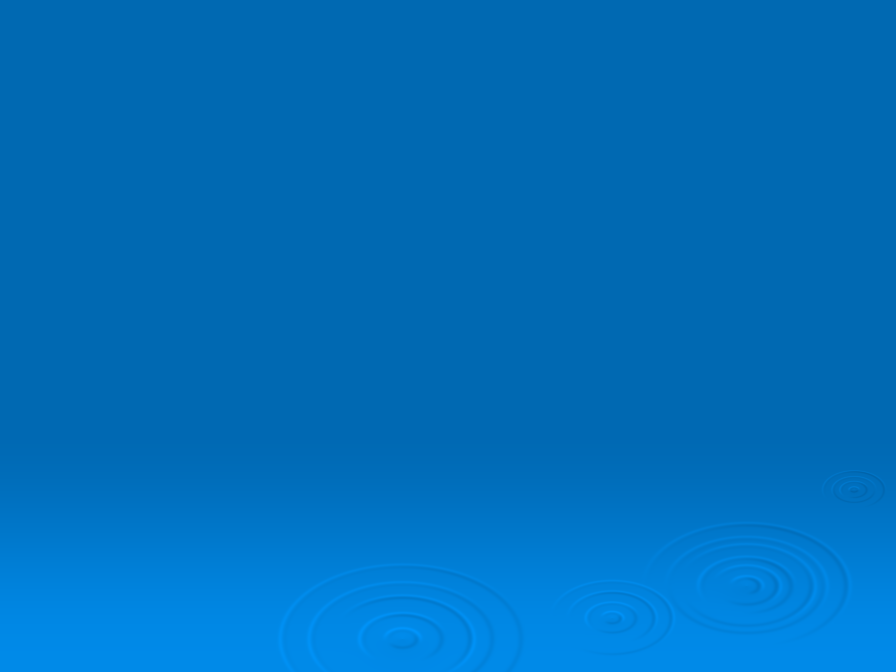
Write a Shadertoy shader that draws this background.

```glsl
// Draws a calm blue water surface with a bright lower edge and four faint ripples.

const vec3 DEEP_BLUE = vec3(0.0, 0.410, 0.700);
const vec3 BRIGHT_BLUE = vec3(0.0, 0.540, 0.910);
const float GLOW_TOP = 0.375;     // height where the glow begins
const float GLOW_FULL = 0.015;    // height where the glow is full
const float CANVAS_ASPECT = 4.0 / 3.0;
const float RIPPLE_TILT = 0.61;   // height of a ripple over its width
const float LINE_WIDTH = 0.0028;
const vec3 LIGHT_TINT = vec3(0.0, 0.050, 0.085);
const vec3 SHADE_TINT = vec3(0.0, 0.046, 0.075);
const float TAU = 6.2831853;

// Each drop: centre x, centre y, outer radius, ring count
const int DROP_COUNT = 4;
const vec4 DROPS[DROP_COUNT] = vec4[DROP_COUNT](
    vec4(0.599, 0.049, 0.182, 5.0),
    vec4(0.911, 0.080, 0.092, 4.0),
    vec4(1.111, 0.128, 0.154, 6.0),
    vec4(1.271, 0.271, 0.047, 4.0));

float hash(vec2 p) {
    return fract(sin(dot(p, vec2(127.1, 311.7))) * 43758.5453);
}

// Soft line of the given half width
float softLine(float dist, float width) {
    return exp(-dist * dist / (width * width));
}

// Part of a circle that faces the given angle, with tapered ends
float arc(vec2 dir, float angle, float from, float to) {
    return smoothstep(from, to, dot(dir, vec2(cos(angle), sin(angle))));
}

// Light (x) and shade (y) of one drop
vec2 ripple(vec2 p, vec4 drop, float seed, float pixel) {
    vec2 q = (p - drop.xy) / vec2(1.0, RIPPLE_TILT);
    float dist = length(q);
    vec2 dir = q / max(dist, 1e-5);
    float radius = drop.z;
    float sizeScale = clamp(radius / 0.10, 0.55, 1.2);
    float width = max(LINE_WIDTH * sizeScale, pixel * 0.8);
    vec2 tone = vec2(0.0);

    // Broken rings: a lit crest with a shaded trough just inside
    for (float i = 0.0; i < drop.w; i++) {
        vec2 key = vec2(i + 1.0, seed + 3.0);
        float outer = step(drop.w - 1.5, i);
        float jitter = 0.35 * hash(key) * (1.0 - outer);
        float ringRadius = radius * (i + 1.0 - jitter) / drop.w;
        float litAngle = TAU * (0.25 + 0.28 * (hash(key + 7.3) - 0.5));
        float shadeAngle = TAU * (0.92 + 0.45 * (hash(key + 19.1) - 0.5));
        float lit = arc(dir, litAngle, -0.45, 0.65);
        float shade = arc(dir, shadeAngle, -0.25, 0.75);
        float d = dist - ringRadius;
        float weight = mix(0.85, 0.55, i / drop.w);
        tone.x += weight * lit * softLine(d, width);
        tone.y += weight * shade * softLine(d + width * 1.7, width * 1.3);
        tone.y += 0.35 * weight * lit * softLine(d + width * 2.2, width);
    }

    // Gentle swell around the point of impact
    float core = softLine(dist, radius * 0.28);
    tone += core * vec2(0.18, 0.28) * (0.5 + 0.5 * vec2(dir.y, -dir.y));
    return tone;
}

void mainImage(out vec4 fragColor, in vec2 fragCoord) {
    vec2 p = fragCoord / iResolution.xy * vec2(CANVAS_ASPECT, 1.0);
    float pixel = 1.0 / iResolution.y;

    // Water gradient
    float glow = 1.0 - smoothstep(GLOW_FULL, GLOW_TOP, p.y);
    vec3 color = mix(DEEP_BLUE, BRIGHT_BLUE, glow);

    // Ripples
    for (int i = 0; i < DROP_COUNT; i++) {
        vec2 tone = ripple(p, DROPS[i], float(i), pixel);
        color += LIGHT_TINT * tone.x - SHADE_TINT * tone.y;
    }

    fragColor = vec4(clamp(color, 0.0, 1.0), 1.0);
}
```
